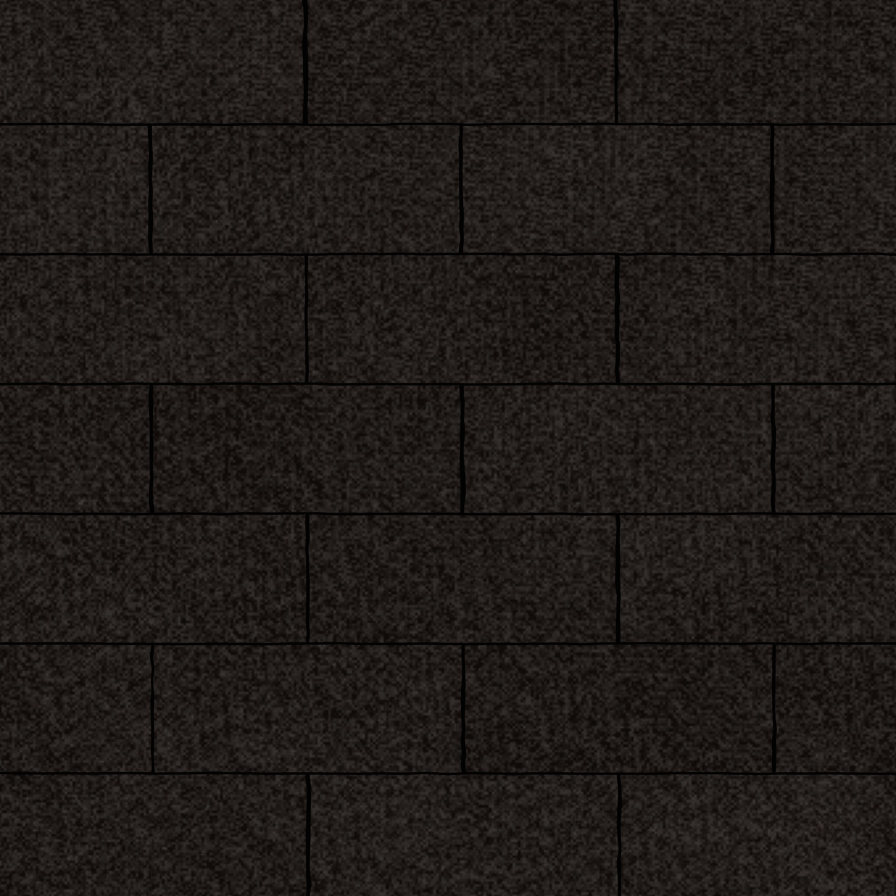
A Shadertoy shader for this texture:

```glsl
const vec2 SHINGLE = vec2(0.347, 0.1449);   // width and exposed height
const vec2 ORIGIN = vec2(0.167, 0.1367);    // first joint and first course line
const float SLANT = 0.004;                  // sideways drift of joints down the roof
const vec3 GRANULE_DARK = vec3(0.08, 0.06, 0.05);
const vec3 GRANULE_LIGHT = vec3(0.20, 0.18, 0.17);
const vec3 GAP = vec3(0.012, 0.009, 0.007);

float hash(vec2 p) {
    return fract(sin(dot(p, vec2(127.1, 311.7))) * 43758.5453);
}

float noise(vec2 p) {
    vec2 i = floor(p), f = fract(p);
    f = f * f * (3.0 - 2.0 * f);
    return mix(mix(hash(i), hash(i + vec2(1, 0)), f.x),
               mix(hash(i + vec2(0, 1)), hash(i + vec2(1, 1)), f.x), f.y);
}

// Signed offset from the nearest integer
float nearest(float x) {
    return x - floor(x + 0.5);
}

// Coverage of a line at distance d
float line(float d, float halfWidth, float pixel) {
    return 1.0 - smoothstep(halfWidth - 0.75 * pixel, halfWidth + 0.75 * pixel, abs(d));
}

// Mineral granules: fine and medium grain with sparse bright flecks
float granules(vec2 p) {
    float grain = 0.62 * noise(p * 340.0) + 0.38 * noise(p * 190.0 + 37.0);
    float fleck = smoothstep(0.8, 1.0, noise(p * 260.0 + 91.0));
    return 0.39 + 1.65 * (grain - 0.5) + 0.35 * fleck;
}

// Slight tone change per shingle plus soft weathering
float weathering(vec2 p, vec2 id) {
    return 0.12 * (hash(id + 5.3) - 0.5) + 0.16 * (noise(p * 13.0) - 0.5);
}

// Thin, slightly wavy shadow under each course
float courseLine(float x, float v, float pixel) {
    float seed = floor(v + 0.5);
    float wobble = 0.0012 * (noise(vec2(x * 40.0, seed * 7.0)) - 0.5);
    return line(nearest(v) * SHINGLE.y + wobble, 0.0014, pixel);
}

// Ragged vertical cut between neighbouring shingles
float jointLine(float u, float y, float row, float pixel) {
    float seed = floor(u + 0.5) * 11.0 + row * 3.0;
    float wobble = 0.0016 * (noise(vec2(y * 75.0, seed)) - 0.5);
    float halfWidth = mix(0.0018, 0.0026, hash(vec2(seed, row)))
                    + 0.0010 * (noise(vec2(y * 60.0, seed + 40.0)) - 0.5);
    return line(nearest(u) * SHINGLE.x + wobble, halfWidth, pixel);
}

void mainImage(out vec4 fragColor, in vec2 fragCoord) {
    vec2 p = fragCoord / iResolution.xy;
    float pixel = 1.0 / iResolution.y;

    // Running bond: alternate courses shift by half a shingle
    float v = (p.y - ORIGIN.y) / SHINGLE.y;
    float row = floor(v);
    float u = (p.x - ORIGIN.x - SLANT * (1.0 - p.y)) / SHINGLE.x - 0.5 * mod(row, 2.0);
    vec2 id = vec2(floor(u), row);

    // Granular surface
    float tone = clamp(granules(p) + weathering(p, id), -0.15, 1.25);
    vec3 color = mix(GRANULE_DARK, GRANULE_LIGHT, tone);
    color.r += 0.012 * (noise(p * 150.0 + 63.0) - 0.5);

    // Gaps
    float gap = max(courseLine(p.x, v, pixel), jointLine(u, p.y, row, pixel));
    fragColor = vec4(mix(color, GAP, gap), 1.0);
}
```
